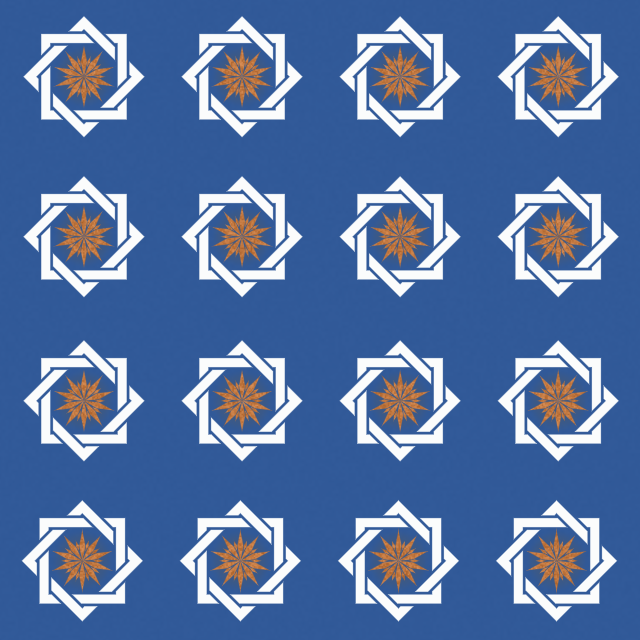
Give the GLSL for this pattern, as a Shadertoy shader.

```glsl
// A blue field with a four by four grid of interlaced eight-pointed stars.
// Each star weaves eight straight bands, every one cut by its neighbour, around
// a ten-petalled copper rosette built by folding the angle into sectors.

float hash(vec2 p) {
    vec3 q = fract(vec3(p.xyx) * 0.1031);
    q += dot(q, q.yzx + 33.33);
    return fract((q.x + q.y) * q.z);
}

float noise(vec2 p) {
    vec2 i = floor(p), f = fract(p);
    f = f * f * (3.0 - 2.0 * f);
    return mix(mix(hash(i), hash(i + vec2(1, 0)), f.x),
               mix(hash(i + vec2(0, 1)), hash(i + vec2(1, 1)), f.x), f.y);
}

float cover(float d) {
    float aa = 0.8 / iResolution.y;
    return 1.0 - smoothstep(-aa, aa, d);
}

// One side of a square, facing the given eighth of a turn
float band(vec2 p, float eighth) {
    float a = eighth * 0.785398;
    vec2 n = vec2(cos(a), sin(a));
    float across = dot(p, n), along = dot(p, vec2(-n.y, n.x));
    return max(abs(across - 0.0597) - 0.0071, abs(along) - 0.0668);
}

// Two woven squares: each band passes under the previous one, leaving a gap
float wovenStar(vec2 p) {
    float d = 1.0;
    for (float k = 0.0; k < 8.0; k++)
        d = min(d, max(band(p, k), 0.0042 - band(p, k - 1.0)));
    return d;
}

// Fold the plane into one of ten sectors, its axis along x
vec2 foldTen(vec2 p, float turn) {
    float sector = 0.628319;
    float a = atan(p.y, p.x) - turn;
    a -= sector * floor(a / sector + 0.5);
    return length(p) * vec2(cos(a), abs(sin(a)));
}

// Kite on the x axis, widest at mid
float kite(vec2 q, float start, float mid, float tip, float halfWidth) {
    float inner = q.y - (q.x - start) * halfWidth / (mid - start);
    float outer = q.y - (tip - q.x) * halfWidth / (tip - mid);
    return 0.98 * max(inner, outer);
}

float rosette(vec2 p) {
    float petals = kite(foldTen(p, 1.570796), 0.0, 0.0225, 0.0475, 0.0049);
    float darts = kite(foldTen(p, 1.256637), 0.0165, 0.0245, 0.032, 0.0024);
    return min(petals, darts);
}

void mainImage(out vec4 fragColor, in vec2 fragCoord) {
    vec2 uv = fragCoord / iResolution.y;

    // Slightly uneven grid: a wider middle row gap, the lowest row nudged left
    vec2 cell = floor(uv * 4.0);
    vec2 center = vec2(0.1312, 0.1237) + cell * vec2(0.247, 0.25);
    center.y += 0.0064 * step(2.0, cell.y);
    center.x -= 0.0026 * (1.0 - step(1.0, cell.y));
    vec2 p = uv - center;

    // Ground, duller behind the rosette
    vec3 color = vec3(0.192, 0.35, 0.597) + 0.008 * (noise(uv * 190.0) - 0.5);
    color = mix(color, vec3(0.25, 0.35, 0.5),
                0.7 * (1.0 - smoothstep(0.032, 0.05, length(p))));

    // Copper petals with a mottled grain
    float grain = noise(uv * 420.0) + 0.5 * noise(uv * 170.0) - 0.75;
    vec3 copper = vec3(0.76, 0.47, 0.25) + 0.13 * grain;
    color = mix(color, copper, cover(rosette(p)));

    // White interlace
    color = mix(color, vec3(0.985, 0.99, 0.99), cover(wovenStar(p)));
    fragColor = vec4(color, 1.0);
}
```
